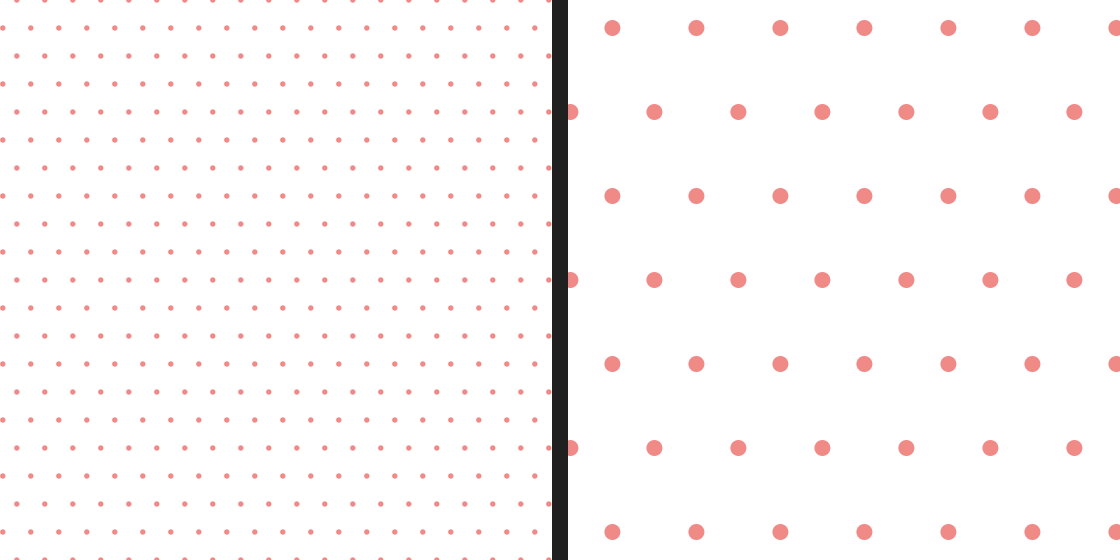
Left: the whole. Right: its middle third, enlarged.
Reproduce this pattern procedurally as a Shadertoy shader.

```glsl
// Signed distance to the nearest dot of a half-drop lattice with unit cells
float dotLattice(vec2 p, float radius) {
    float row = floor(p.y + 0.5);
    float stagger = 0.6 + 0.5 * mod(row, 2.0);
    vec2 local = vec2(fract(p.x - stagger + 0.5) - 0.5, p.y - row);
    return length(local) - radius;
}

void mainImage(out vec4 fragColor, in vec2 fragCoord) {
    // Twenty rows fill the height; cells are square
    float cellsPerPixel = 20.0 / iResolution.y;
    float dist = dotLattice(fragCoord * cellsPerPixel, 0.095);

    // Coral dots on white, softened across one pixel
    float coverage = clamp(0.5 - dist / cellsPerPixel, 0.0, 1.0);
    vec3 color = mix(vec3(1.0), vec3(0.94, 0.54, 0.53), coverage);
    fragColor = vec4(color, 1.0);
}
```
